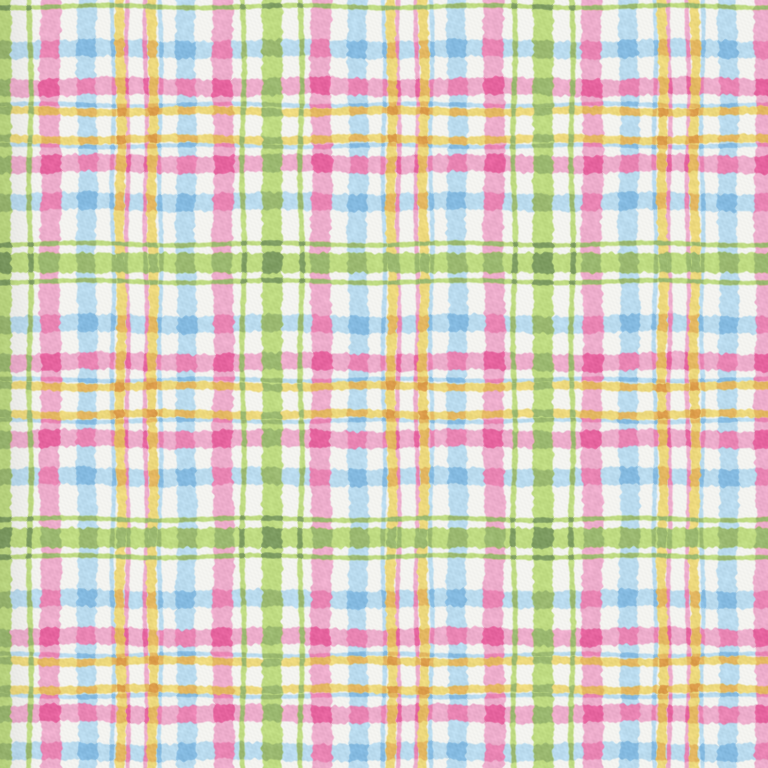
Write a WebGL 2 fragment shader that draws this pattern.

```glsl
#version 300 es
precision highp float;
// Hand-painted plaid: mirrored blue, pink, yellow and green watercolour stripes on off-white cloth.

#define REPEATS vec2(2.834, 2.793)  // plaid repeats across and up
#define PHASE vec2(0.004, 0.837)    // centre of a wide green stripe, in repeats
#define ROUGHNESS 0.0062            // brushed edge wobble, in repeats
#define WANDER 0.0045               // slow drift of each stripe
#define SOFTNESS 0.0045             // edge blur
#define CROSS_DEPTH 0.55            // darkening where two stripes cross
#define MOTTLE 0.05                 // uneven pigment
#define GRAIN 0.012                 // cloth texture
#define CLOTH vec3(0.955, 0.955, 0.94)

uniform vec2 u_resolution;
out vec4 fragColor;

// Paint order from bottom to top: blue, pink, yellow, green.
const vec3 LIGHT[4] = vec3[4](
    vec3(0.73, 0.86, 0.935), vec3(0.93, 0.68, 0.80),
    vec3(0.93, 0.85, 0.49), vec3(0.75, 0.86, 0.51));
const vec3 DEEP[4] = vec3[4](
    vec3(0.52, 0.73, 0.88), vec3(0.90, 0.39, 0.62),
    vec3(0.86, 0.61, 0.29), vec3(0.49, 0.61, 0.38));

vec2 hash2(vec2 p) {
    p = vec2(dot(p, vec2(127.1, 311.7)), dot(p, vec2(269.5, 183.3)));
    return fract(sin(p) * 43758.55);
}

// Distance to the nearest scattered point
float cellular(vec2 p) {
    vec2 cell = floor(p), local = fract(p);
    float nearest = 2.0;
    for (int y = -1; y <= 1; y++)
        for (int x = -1; x <= 1; x++) {
            vec2 offset = vec2(x, y);
            nearest = min(nearest, length(offset + hash2(cell + offset) - local));
        }
    return nearest;
}

// Irregular brush edge from layered sines, about -1 to 1
float brush(float t, float seed) {
    float bend = 1.5 * sin(t * 23.0 + seed * 3.1);
    return 0.45 * sin(t * 61.0 + seed * 7.3 + bend)
         + 0.35 * sin(t * 137.0 + seed * 4.7 + 2.0 * bend)
         + 0.20 * sin(t * 271.0 + seed * 9.1 - bend);
}

// Coverage of a mirrored pair of stripes; across = offset from the repeat centre
float stripe(float across, float along, float id, float centre, float halfWidth) {
    float seed = id * 5.7 + centre * 41.0 + (across < 0.0 ? 2.9 : 0.0);
    float drift = WANDER * sin(along * 9.0 + seed) * step(0.01, centre);
    float offset = abs(across) - centre + drift;
    float edgeSeed = seed + (offset < 0.0 ? 1.7 : 0.0);
    float reach = halfWidth + min(ROUGHNESS, 0.3 * halfWidth) * brush(along, edgeSeed);
    float blur = max(SOFTNESS, 0.7 * REPEATS.x / u_resolution.x);
    return smoothstep(-blur, blur, reach - abs(offset));
}

// Upright stripes: coverage of blue, pink, yellow, green
vec4 uprightStripes(float a, float t, float id) {
    return vec4(
        max(stripe(a, t, id, 0.317, 0.035), stripe(a, t, id, 0.413, 0.008)),
        max(stripe(a, t, id, 0.181, 0.037), stripe(a, t, id, 0.465, 0.0085)),
        stripe(a, t, id, 0.441, 0.0175),
        max(stripe(a, t, id, 0.0, 0.037), stripe(a, t, id, 0.107, 0.0095)));
}

// Level stripes: coverage of blue, pink, yellow, green
vec4 levelStripes(float a, float t, float id) {
    return vec4(
        max(stripe(a, t, id, 0.222, 0.031), stripe(a, t, id, 0.426, 0.008)),
        stripe(a, t, id, 0.360, 0.031),
        stripe(a, t, id, 0.449, 0.0145),
        max(stripe(a, t, id, 0.0, 0.036), stripe(a, t, id, 0.068, 0.0085)));
}

float largest(vec4 v) {
    return max(max(v.x, v.y), max(v.z, v.w));
}

void main() {
    vec2 uv = gl_FragCoord.xy / u_resolution;
    vec2 plaid = uv * REPEATS - PHASE;
    vec2 id = floor(plaid + 0.5);
    vec2 across = plaid - id;

    vec4 upright = uprightStripes(across.x, plaid.y, id.x + 3.0);
    vec4 level = levelStripes(across.y, plaid.x, id.y + 11.0);
    float crossing = largest(upright) * largest(level);

    // Layer the paints, deepening crossings and most of all like over like
    vec3 color = CLOTH;
    for (int i = 0; i < 4; i++) {
        float depth = mix(CROSS_DEPTH * crossing, 1.0, upright[i] * level[i]);
        color = mix(color, mix(LIGHT[i], DEEP[i], depth), max(upright[i], level[i]));
    }

    // Uneven pigment, fine cloth grain and a faint shade at the left edge
    float painted = max(largest(upright), largest(level));
    color += MOTTLE * painted * (cellular(uv * 130.0) - 0.45);
    color += GRAIN * sin((uv.x + uv.y) * 900.0) * sin((uv.x - uv.y) * 420.0);
    color *= mix(0.95, 1.0, smoothstep(0.0, 0.06, uv.x));
    fragColor = vec4(clamp(color, 0.0, 1.0), 1.0);
}
```
